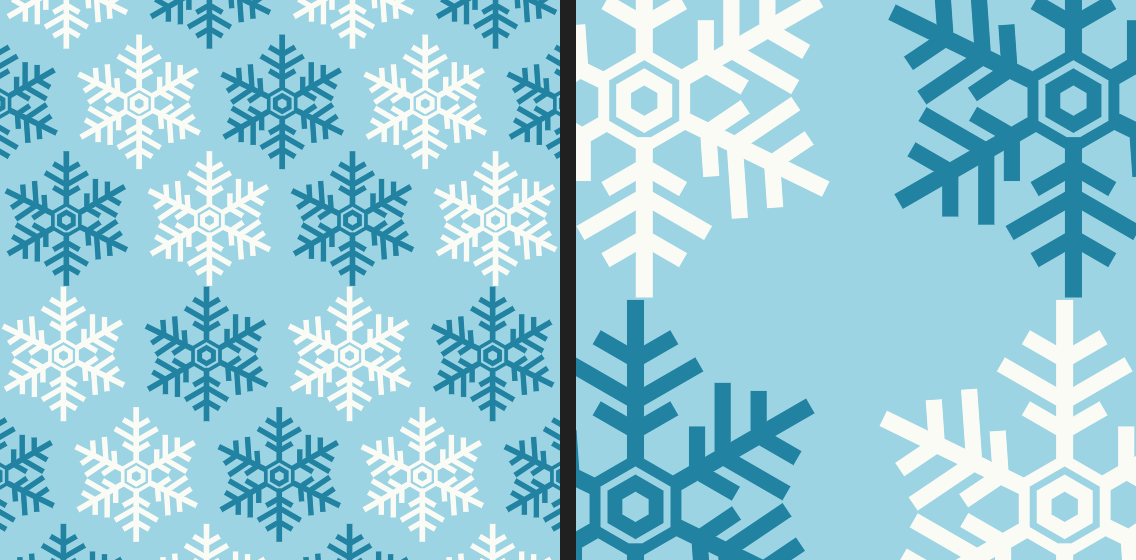
Left: the whole. Right: its middle third, enlarged.
Give the GLSL for this pattern, as a Shadertoy shader.

```glsl
// Staggered rows of white and teal snowflakes on pale blue.
// Each flake is a distance field: three barbed lines folded by symmetry
// around two nested hexagon rings; three row offsets repeat down the canvas.

const float CANVAS = 768.0;      // design units per canvas height
const float COLUMN_STEP = 196.2;
const float BLOCK_STEP = 511.0;  // height of a block of three rows
const float BLOCK_SHIFT = 4.0;   // sideways drift from block to block

const vec3 SKY   = vec3(0.61, 0.83, 0.89);
const vec3 SNOW  = vec3(0.985, 0.985, 0.965);
const vec3 TEAL  = vec3(0.13, 0.51, 0.635);

// Square-ended bar from start along the unit vector dir
float bar(vec2 p, vec2 start, vec2 dir, float len, float halfWidth) {
    vec2 d = p - start;
    float along = dot(d, dir);
    float across = abs(dir.x * d.y - dir.y * d.x);
    return max(max(-along, along - len), across - halfWidth);
}

// Two opposite arms with mirrored barbs, lying along the given angle
float armPair(vec2 p, float degreesTurned) {
    float a = radians(degreesTurned);
    vec2 axis = vec2(cos(a), sin(a));
    vec2 q = abs(vec2(dot(p, axis), axis.x * p.y - axis.y * p.x));
    vec2 barbDir = vec2(0.5, 0.866);
    float d = bar(q, vec2(19.0, 0.0), vec2(1.0, 0.0), 73.3, 3.9);
    d = min(d, bar(q, vec2(32.5, 0.0), barbDir, 20.5, 3.7));
    d = min(d, bar(q, vec2(46.0, 0.0), barbDir, 33.7, 3.7));
    return min(d, bar(q, vec2(65.0, 0.0), barbDir, 20.5, 3.7));
}

// Hexagon apothem measure, with corners at top and bottom
float hexRadius(vec2 p) {
    p = abs(p);
    return max(p.x, dot(p, vec2(0.5, 0.866)));
}

float ring(float radius, float inner, float outer) {
    return max(inner - radius, radius - outer);
}

float snowflake(vec2 p) {
    float h = hexRadius(p);
    float d = min(ring(h, 16.0, 21.0), ring(h, 6.0, 12.8));
    d = min(d, armPair(p - vec2(0.0, 2.3), 90.0));
    d = min(d, armPair(p, 30.0));
    return min(d, armPair(p, -26.0));
}

void mainImage(out vec4 fragColor, in vec2 fragCoord) {
    float pixel = CANVAS / iResolution.y;
    vec2 p = fragCoord * pixel;
    vec3 color = SKY;

    // First flake of each row in a block
    vec2 origins[3] = vec2[3](vec2(91.0, 791.3), vec2(-5.4, 626.0), vec2(91.0, 466.0));

    for (int row = 0; row < 3; row++) {
        vec2 q = p - origins[row];
        float block = round(q.y / BLOCK_STEP);
        q -= block * vec2(BLOCK_SHIFT, BLOCK_STEP);
        float column = round(q.x / COLUMN_STEP);
        q.x -= column * COLUMN_STEP;

        // Colours alternate along a row; the lower two rows start with teal
        float isTeal = mod(column + (row > 0 ? 1.0 : 0.0), 2.0);
        float cover = 1.0 - smoothstep(-0.6 * pixel, 0.6 * pixel, snowflake(q));
        color = mix(color, mix(SNOW, TEAL, isTeal), cover);
    }
    fragColor = vec4(color, 1.0);
}
```
